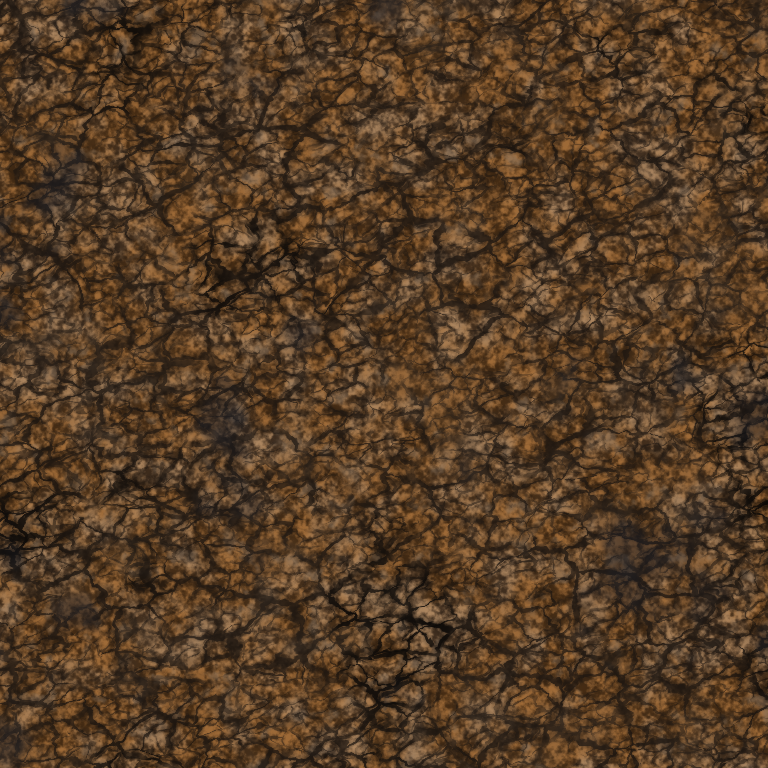
Reproduce this texture procedurally as a three.js fragment shader.

```glsl
#define CRACK_SCALE 15.0
#define CRACK_WIDTH 0.0034
#define CRACK_TILT 0.25
#define GRAIN_SCALE 125.0
#define CLOD_SCALE 58.0
#define DARK vec3(0.105, 0.080, 0.062)
#define SHADOW vec3(0.25, 0.180, 0.12)
#define RUST vec3(0.27, 0.170, 0.075)
#define OCHRE vec3(0.62, 0.415, 0.215)
#define PALE vec3(0.67, 0.520, 0.37)
#define DUST vec3(0.53, 0.45, 0.37)
#define SLATE vec3(0.10, 0.11, 0.14)

varying vec2 vUv;

vec2 hash2(vec2 p) {
  vec3 q = fract(p.xyx * vec3(0.1031, 0.1030, 0.0973));
  q += dot(q, q.yzx + 33.33);
  return fract((q.xx + q.yz) * q.zy);
}

float noise(vec2 p) {
  vec2 cell = floor(p);
  vec2 f = fract(p);
  f = f * f * (3.0 - 2.0 * f);
  float low = mix(hash2(cell).x, hash2(cell + vec2(1.0, 0.0)).x, f.x);
  float high = mix(hash2(cell + vec2(0.0, 1.0)).x, hash2(cell + 1.0).x, f.x);
  return mix(low, high, f.y);
}

float fbm(vec2 p) {
  float sum = 0.0;
  float weight = 0.533;
  for (int i = 0; i < 4; i++) {
    sum += weight * noise(p);
    p = mat2(1.6, 1.2, -1.2, 1.6) * p + 17.3;
    weight *= 0.5;
  }
  return sum;
}

// Distance to the nearest border between scattered cells
float cellBorder(vec2 p) {
  vec2 base = floor(p);
  vec2 f = fract(p);
  vec2 nearest = vec2(0.0);
  float best = 8.0;
  for (int y = -1; y <= 1; y++) {
    for (int x = -1; x <= 1; x++) {
      vec2 cell = vec2(float(x), float(y));
      vec2 r = cell + hash2(base + cell) - f;
      if (dot(r, r) < best) {
        best = dot(r, r);
        nearest = r;
      }
    }
  }
  float border = 8.0;
  for (int y = -2; y <= 2; y++) {
    for (int x = -2; x <= 2; x++) {
      vec2 cell = vec2(float(x), float(y));
      vec2 r = cell + hash2(base + cell) - f;
      vec2 gap = r - nearest;
      if (dot(gap, gap) > 0.0001) {
        border = min(border, dot(0.5 * (r + nearest), normalize(gap)));
      }
    }
  }
  return border;
}

// Broken crack lines of uneven width, with a soft shaded rim
float cracks(vec2 p, float scale, float width) {
  float d = cellBorder(p * scale) / scale;
  float w = width * (0.3 + 1.3 * noise(p * scale * 2.3 + 5.0));
  float core = 1.0 - smoothstep(0.5 * w, 1.3 * w, d);
  float rim = 1.0 - smoothstep(0.0, 3.2 * w, d);
  float broken = smoothstep(0.28, 0.58, fbm(p * scale * 0.9 + 31.0));
  return broken * max(0.95 * core, 0.45 * rim);
}

void main() {
  // Tilted, stretched and roughened crack space
  float c = cos(CRACK_TILT);
  float s = sin(CRACK_TILT);
  vec2 p = mat2(c, -s, s, c) * vUv * vec2(0.85, 1.2) + 3.0;
  p += 0.026 * (vec2(fbm(p * 30.0), fbm(p * 30.0 + 40.0)) - 0.5);
  p += 0.009 * (vec2(fbm(p * 120.0), fbm(p * 120.0 + 60.0)) - 0.5);

  // Crumbly soil, from rusty to pale
  float clods = fbm(vUv * CLOD_SCALE + 9.0) - 0.5;
  float grain = fbm(vUv * GRAIN_SCALE + 70.0) - 0.5;
  float grit = noise(vUv * GRAIN_SCALE * 2.3 + 11.0) - 0.5;
  float tone = 0.54 + 0.75 * clods + 1.5 * grain + 0.5 * grit;
  float light = smoothstep(0.0, 1.05, tone);
  float paleness = smoothstep(0.33, 0.8, fbm(vUv * 26.0 + 21.0));
  vec3 soil = mix(mix(RUST, OCHRE, light), mix(SHADOW, PALE, light), paleness);

  // Pale dusty specks
  float dust = smoothstep(0.60, 0.85, fbm(vUv * 44.0 + 52.0));
  soil = mix(soil, DUST, 0.55 * dust);

  // Crack networks, coarse to fine
  float coarse = cracks(p, CRACK_SCALE, CRACK_WIDTH);
  float medium = cracks(p + 7.0, CRACK_SCALE * 1.8, CRACK_WIDTH * 0.8);
  float fine = cracks(p + 13.0, CRACK_SCALE * 3.4, CRACK_WIDTH * 0.55);
  float shade = 1.0 - (1.0 - coarse) * (1.0 - 0.9 * medium) * (1.0 - 0.65 * fine);
  float depth = smoothstep(0.48, 0.72, fbm(vUv * 6.0 + 80.0));
  vec3 color = mix(soil, DARK * (1.0 - 0.6 * depth), shade * (0.87 + 0.12 * depth));

  // Small damp slate stains and a thin haze
  float stain = smoothstep(0.62, 0.82, fbm(vUv * 10.0 + 14.0));
  color = mix(color, SLATE, 0.5 * stain);
  float haze = smoothstep(0.5, 0.85, fbm(vUv * 18.0 + 33.0));
  color = mix(color, DUST * 0.75, 0.16 * haze);

  gl_FragColor = vec4(color, 1.0);
}
```
